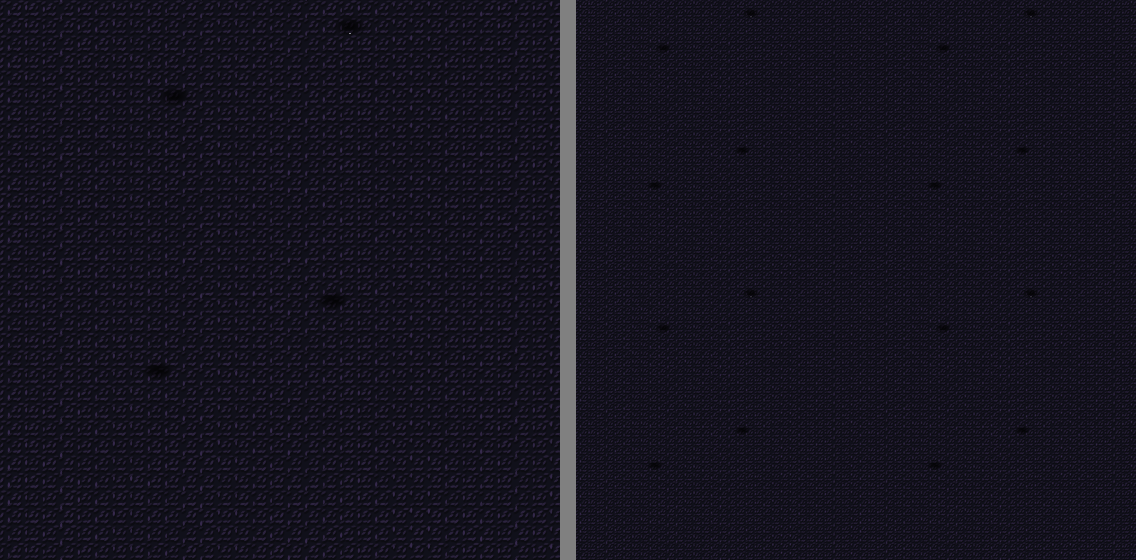
Left, the tile; right, the same tile 2 across and 2 down.
Give the GLSL for this texture, as a three.js fragment shader.

```glsl
// Dark violet woven grain: a 32 x 32 grid of cells, each holding nine small soft
// flecks with a shadow below them. Upright beads run in columns between slanted
// strokes, and a few flat dark blots lie on top. Everything wraps at the edges.
varying vec2 vUv;

const float CELLS = 32.0;

float hash(vec2 p) {
  return fract(sin(dot(p, vec2(127.1, 311.7))) * 43758.5453);
}

// Soft ellipse: 1 in the middle, 0 at the given radii
float softEllipse(vec2 d, vec2 radii) {
  return 1.0 - smoothstep(0.4, 1.0, length(d / radii));
}

vec2 rotate(vec2 d, float angle) {
  float c = cos(angle), s = sin(angle);
  return vec2(c * d.x + s * d.y, c * d.y - s * d.x);
}

// Shortest offset on a repeating unit square
vec2 wrapOffset(vec2 d) {
  return fract(d + 0.5) - 0.5;
}

// x: light of the flecks, y: shadow around them
vec2 grain(vec2 p) {
  vec2 result = vec2(0.0);
  for (int i = 0; i < 9; i++) {
    float k = float(i);
    bool bead = i == 4;
    vec2 jitter = vec2(hash(vec2(k, 3.0)), hash(vec2(k, 8.0))) - 0.5;
    vec2 centre = (vec2(mod(k, 3.0), floor(k / 3.0)) + 0.5) / 3.0 + 0.2 * jitter;

    // Beads start at a different height in each column
    float column = mod(floor(p.x - centre.x + 0.5), CELLS);
    if (bead) centre.y += hash(vec2(column, 5.0));

    vec2 cell = mod(floor(p - centre + 0.5), CELLS);
    vec2 d = wrapOffset(p - centre);
    float vary = hash(cell + 17.0 * k);
    float angle = bead ? 1.5 : 0.1 + 0.95 * hash(vec2(k, 21.0));
    vec2 radii = vec2(0.19, 0.085) * (0.9 + 0.2 * vary);
    float strength = bead ? 0.75 + 0.25 * vary
                          : 0.3 + 0.3 * hash(vec2(k, 34.0)) + 0.2 * vary;

    float light = strength * softEllipse(rotate(d, angle), radii);
    float shadow = softEllipse(rotate(d + vec2(-0.04, 0.1), angle), 1.3 * radii);
    result = max(result, vec2(light, shadow));
  }
  return result;
}

void main() {
  vec2 marks = grain(vUv * CELLS);

  // Ground, shadows and lit flecks
  vec3 color = mix(vec3(0.064, 0.061, 0.1), vec3(0.045, 0.045, 0.066), marks.y);
  color = mix(color, vec3(0.215, 0.165, 0.305), marks.x);

  // Flat dark blots in two slanted pairs
  for (int i = 0; i < 4; i++) {
    float k = float(i);
    vec2 centre = vec2(0.625, 0.953) - vec2(0.3125, 0.125) * mod(k, 2.0)
                - vec2(0.03, 0.49) * floor(k / 2.0);
    vec2 d = wrapOffset(vUv - centre);
    float blot = 1.0 - smoothstep(0.1, 1.0, length(d / vec2(0.034, 0.02)));
    color *= 1.0 - 0.7 * blot;

    // One tiny glint under the first blot
    if (i == 0) color += 0.5 * softEllipse(d + vec2(0.0, 0.013), vec2(0.0025, 0.0018));
  }

  gl_FragColor = vec4(color, 1.0);
}
```
